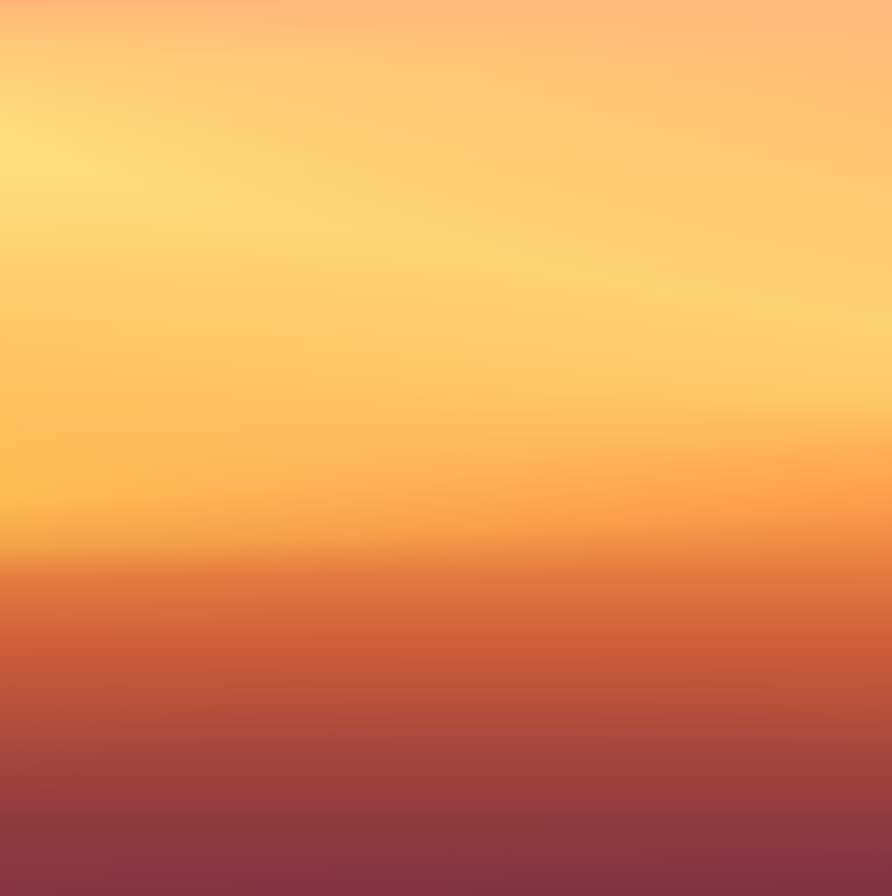
This background is drawn by a Shadertoy shader. Its source:

```glsl
// Curve through the left, middle and right heights of a band
float bandHeight(vec3 heights, float x) {
    float bend = 4.0 * x * (1.0 - x);
    return mix(heights.x, heights.z, x)
         + bend * (heights.y - 0.5 * (heights.x + heights.z));
}

// Fade to the next colour while descending between two heights
vec3 fadeDown(vec3 above, vec3 below, float start, float end, float y) {
    return mix(above, below, clamp((start - y) / (start - end), 0.0, 1.0));
}

void mainImage(out vec4 fragColor, in vec2 fragCoord) {
    vec2 uv = fragCoord / iResolution.xy;
    float x = uv.x;
    float glowFalloff = 1.0 - pow(1.0 - x, 3.0);

    // Sky colours, varying from left to right
    vec3 peach = mix(vec3(1.0, 0.714, 0.470), vec3(1.0, 0.730, 0.485), x);
    vec3 apricot = mix(vec3(0.996, 0.805, 0.475), vec3(1.0, 0.760, 0.450), x);
    vec3 glow = mix(vec3(1.0, 0.878, 0.490), vec3(0.996, 0.826, 0.438), glowFalloff);
    vec3 gold = mix(vec3(1.0, 0.770, 0.390), vec3(0.996, 0.780, 0.400), x);
    vec3 amber = mix(vec3(1.0, 0.730, 0.320), vec3(1.0, 0.690, 0.340), glowFalloff);

    // Warm horizon and dark lower colours
    vec3 orange = mix(vec3(0.945, 0.640, 0.285), vec3(1.0, 0.612, 0.290), x);
    vec3 ember = vec3(0.900, 0.480, 0.250);
    vec3 rust = vec3(0.810, 0.365, 0.220);
    vec3 brick = vec3(0.660, 0.285, 0.240);
    vec3 maroon = vec3(0.570, 0.228, 0.243);
    vec3 plum = mix(vec3(0.520, 0.205, 0.250), vec3(0.490, 0.195, 0.260), x);

    // Sloping heights at which each colour is pure
    float apricotY = bandHeight(vec3(0.935, 0.920, 0.870), x);
    float glowY = bandHeight(vec3(0.830, 0.720, 0.630), x);
    float goldY = bandHeight(vec3(0.610, 0.570, 0.550), x);
    float amberY = bandHeight(vec3(0.440, 0.466, 0.500), x);
    float orangeY = bandHeight(vec3(0.390, 0.408, 0.440), x);
    float emberY = bandHeight(vec3(0.353, 0.360, 0.360), x);
    float rustY = 0.280;
    float brickY = bandHeight(vec3(0.167, 0.175, 0.170), x);
    float maroonY = 0.090;

    // Stack the fades from top to bottom
    vec3 color = fadeDown(peach, apricot, 1.0, apricotY, uv.y);
    color = fadeDown(color, glow, apricotY, glowY, uv.y);
    color = fadeDown(color, gold, glowY, goldY, uv.y);
    color = fadeDown(color, amber, goldY, amberY, uv.y);
    color = fadeDown(color, orange, amberY, orangeY, uv.y);
    color = fadeDown(color, ember, orangeY, emberY, uv.y);
    color = fadeDown(color, rust, emberY, rustY, uv.y);
    color = fadeDown(color, brick, rustY, brickY, uv.y);
    color = fadeDown(color, maroon, brickY, maroonY, uv.y);
    color = fadeDown(color, plum, maroonY, 0.0, uv.y);

    fragColor = vec4(color, 1.0);
}
```
